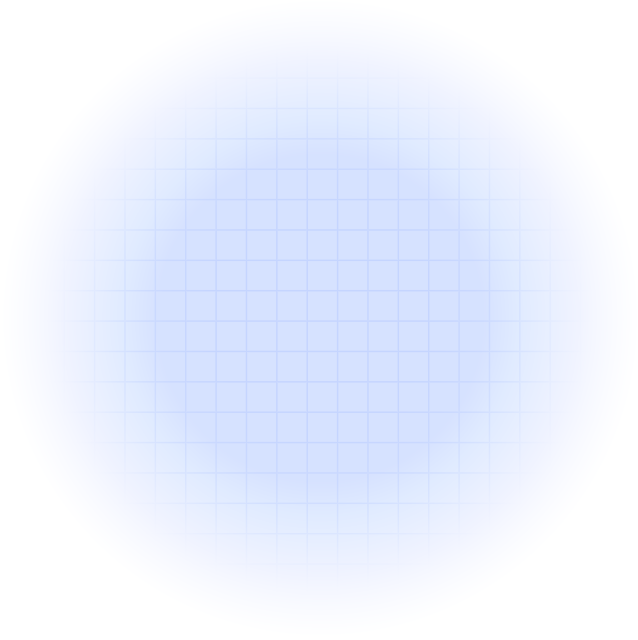
This background is drawn by a Shadertoy shader. Its source:

```glsl
// A soft periwinkle disc that fades to white, overlaid by a fine square grid.
// The disc is a radial gradient blended through four colour stops; the grid is
// a repeated line distance, antialiased and masked by a radial falloff.

const vec3 CORE_BLUE  = vec3(0.840, 0.885, 1.0);
const vec3 SKY_BLUE   = vec3(0.878, 0.920, 1.0);
const vec3 PALE_LILAC = vec3(0.941, 0.953, 1.0);
const vec3 WHITE      = vec3(1.0);
const vec3 LINE_BLUE  = vec3(0.772, 0.835, 1.0);

const float CELL_SIZE  = 0.04746;
const float LINE_WIDTH = 0.0023;
const vec2 GRID_OFFSET = vec2(-0.0184, -0.0017);
const vec2 GLOW_OFFSET = vec2(0.002, 0.003);

// Linear position of x between two stops, limited to 0..1
float ramp(float start, float end, float x) {
    return clamp((x - start) / (end - start), 0.0, 1.0);
}

// Disc colour at a given radius
vec3 glowColor(float radius) {
    vec3 color = mix(CORE_BLUE, SKY_BLUE, ramp(0.255, 0.308, radius));
    color = mix(color, PALE_LILAC, ramp(0.308, 0.402, radius));
    float rim = ramp(0.402, 0.500, radius);
    return mix(color, WHITE, rim * (1.3 - 0.3 * rim));
}

// Coverage of the repeated lines, with edges one pixel soft
float gridCoverage(vec2 point, float cell, float width, float pixel) {
    vec2 lineDistance = abs(fract(point / cell + 0.5) - 0.5) * cell;
    vec2 coverage = clamp((0.5 * width - lineDistance) / pixel + 0.5, 0.0, 1.0);
    return max(coverage.x, coverage.y);
}

void mainImage(out vec4 fragColor, in vec2 fragCoord) {
    // Centred coordinates in units of the canvas height
    vec2 point = (fragCoord - 0.5 * iResolution.xy) / iResolution.y;
    float pixel = 1.0 / iResolution.y;

    // Background disc
    vec3 color = glowColor(length(point - GLOW_OFFSET));

    // Grid, strongest in the middle
    float grid = gridCoverage(point - GRID_OFFSET, CELL_SIZE, LINE_WIDTH, pixel);
    float gridFade = 1.0 - smoothstep(0.15, 0.44, length(point));
    color = mix(color, LINE_BLUE, grid * gridFade);

    fragColor = vec4(color, 1.0);
}
```
